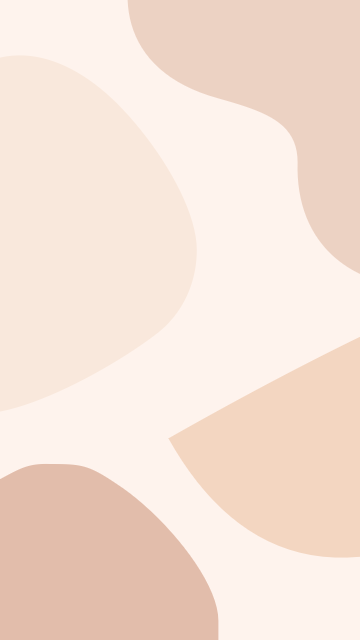
Write a WebGL 2 fragment shader that draws this background.

```glsl
#version 300 es
precision highp float;
// Draws four soft organic shapes in peach and rose tones on a pale cream ground.

uniform vec2 u_resolution;
out vec4 fragColor;

// Palette
const vec3 CREAM = vec3(0.998, 0.953, 0.929);
const vec3 SAND  = vec3(0.976, 0.910, 0.863);
const vec3 BLUSH = vec3(0.927, 0.824, 0.766);
const vec3 PEACH = vec3(0.953, 0.839, 0.757);
const vec3 ROSE  = vec3(0.886, 0.741, 0.671);

// The layout grid is 9 units wide and 16 high, with y pointing up
const float GRID_HEIGHT = 16.0;
const float BLEED = 0.5;          // how far shapes run past the canvas
const int CURVE_STEPS = 20;

// State of the outline being traced
vec2 point, pen, start;
float nearest;                    // squared distance to the outline
float side;                       // +1 outside, -1 inside

void moveTo(vec2 p) {
    pen = start = p;
    nearest = 1e6;
    side = 1.0;
}

// Straight edge: updates the distance and the even-odd side
void lineTo(vec2 p) {
    vec2 edge = p - pen, rel = point - pen;
    float along = clamp(dot(rel, edge) / max(dot(edge, edge), 1e-9), 0.0, 1.0);
    vec2 gap = rel - edge * along;
    nearest = min(nearest, dot(gap, gap));
    if ((pen.y > point.y) != (p.y > point.y)) {
        if (rel.x < rel.y * edge.x / edge.y) side = -side;
    }
    pen = p;
}

// Cubic Bezier edge, traced as short lines
void curveTo(vec2 b, vec2 c, vec2 d) {
    vec2 a = pen;
    for (int i = 1; i <= CURVE_STEPS; i++) {
        float t = float(i) / float(CURVE_STEPS);
        vec2 ab = mix(a, b, t), bc = mix(b, c, t), cd = mix(c, d, t);
        lineTo(mix(mix(ab, bc, t), mix(bc, cd, t), t));
    }
}

// Closes the outline and returns its signed distance
float closePath() {
    lineTo(start);
    return side * sqrt(nearest);
}

// Wavy corner at the upper right
float waveShape() {
    moveTo(vec2(3.19, 16.0));
    curveTo(vec2(3.23, 14.96), vec2(3.85, 13.98), vec2(5.46, 13.54));
    curveTo(vec2(6.63, 13.21), vec2(7.44, 12.94), vec2(7.44, 11.94));
    curveTo(vec2(7.40, 10.69), vec2(7.92, 9.67), vec2(9.0, 9.15));
    lineTo(vec2(9.0 + BLEED, 8.9));
    lineTo(vec2(9.0 + BLEED, 16.0 + BLEED));
    lineTo(vec2(3.19, 16.0 + BLEED));
    return closePath();
}

// Large pebble at the left
float pebbleShape() {
    moveTo(vec2(0.0, 14.56));
    curveTo(vec2(1.0, 14.79), vec2(2.04, 14.29), vec2(2.92, 13.42));
    curveTo(vec2(3.92, 12.42), vec2(4.92, 10.83), vec2(4.92, 9.75));
    curveTo(vec2(4.92, 8.92), vec2(4.56, 8.17), vec2(3.96, 7.69));
    curveTo(vec2(3.08, 7.0), vec2(1.29, 5.96), vec2(0.0, 5.71));
    lineTo(vec2(-BLEED, 5.6));
    lineTo(vec2(-BLEED, 14.45));
    return closePath();
}

// Pointed fan at the lower right
float fanShape() {
    moveTo(vec2(4.21, 5.04));
    curveTo(vec2(5.83, 5.96), vec2(7.46, 6.83), vec2(9.0, 7.58));
    lineTo(vec2(9.0 + BLEED, 7.8));
    lineTo(vec2(9.0 + BLEED, 2.1));
    lineTo(vec2(9.0, 2.08));
    curveTo(vec2(6.85, 1.88), vec2(5.31, 3.08), vec2(4.21, 5.04));
    return closePath();
}

// Rounded hill at the lower left
float hillShape() {
    moveTo(vec2(0.0, 4.02));
    curveTo(vec2(0.5, 4.29), vec2(0.71, 4.42), vec2(1.25, 4.40));
    curveTo(vec2(2.04, 4.40), vec2(2.21, 4.38), vec2(2.92, 3.90));
    curveTo(vec2(4.02, 3.19), vec2(5.46, 1.52), vec2(5.46, 0.48));
    lineTo(vec2(5.46, -BLEED));
    lineTo(vec2(-BLEED, -BLEED));
    lineTo(vec2(-BLEED, 3.8));
    return closePath();
}

void main() {
    float unit = GRID_HEIGHT / u_resolution.y;   // grid units per pixel
    point = gl_FragCoord.xy * unit;

    // Fill each shape with an edge one pixel soft
    vec3 color = CREAM;
    color = mix(color, BLUSH, clamp(0.5 - waveShape() / unit, 0.0, 1.0));
    color = mix(color, SAND, clamp(0.5 - pebbleShape() / unit, 0.0, 1.0));
    color = mix(color, PEACH, clamp(0.5 - fanShape() / unit, 0.0, 1.0));
    color = mix(color, ROSE, clamp(0.5 - hillShape() / unit, 0.0, 1.0));
    fragColor = vec4(color, 1.0);
}
```
